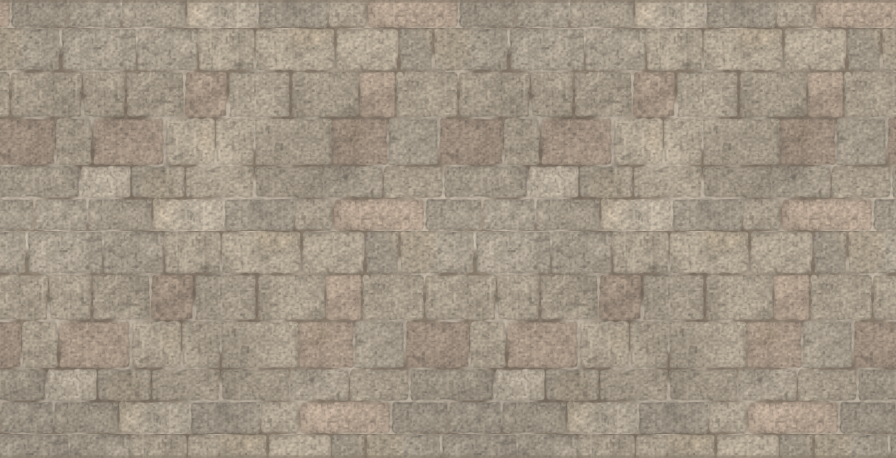
A WebGL 2 fragment shader for this texture:

```glsl
#version 300 es
precision highp float;

uniform vec2 u_resolution;
out vec4 outColor;

// Lengths are in units of one horizontal repeat; two repeats span the canvas.
const float REPEATS_ACROSS = 2.0;
const float BAND_HEIGHT = 0.453;
const float BAND_START = 0.0625;
const float BAND_SHIFT = 0.0755;
const float COURSE_EDGE[6] = float[6](0.0, 0.0964, 0.2005, 0.3073, 0.3802, 0.453);
const float STONE_COUNT[5] = float[5](7.0, 8.0, 8.0, 7.0, 7.0);

const vec3 BEIGE = vec3(0.632, 0.590, 0.527);
const vec3 GREY = vec3(0.598, 0.562, 0.508);
const vec3 PINK = vec3(0.628, 0.560, 0.498);
const vec3 PALE = vec3(0.675, 0.634, 0.572);
const vec3 OCHRE = vec3(0.680, 0.605, 0.495);
const vec3 MORTAR_LIGHT = vec3(0.720, 0.680, 0.622);
const vec3 MORTAR_DARK = vec3(0.470, 0.420, 0.365);
const vec3 BORDER = vec3(0.510, 0.460, 0.400);

float hash(vec2 p) {
    return fract(sin(dot(p, vec2(127.1, 311.7))) * 43758.5453);
}

// Value noise that wraps after one unit in x
float noise(vec2 p, float frequency) {
    vec2 cell = floor(p * frequency);
    vec2 f = fract(p * frequency);
    f = f * f * (3.0 - 2.0 * f);
    float x0 = mod(cell.x, frequency);
    float x1 = mod(cell.x + 1.0, frequency);
    float y1 = cell.y + 1.0;
    return mix(mix(hash(vec2(x0, cell.y)), hash(vec2(x1, cell.y)), f.x),
               mix(hash(vec2(x0, y1)), hash(vec2(x1, y1)), f.x), f.y);
}

float fbm(vec2 p, float frequency) {
    float sum = 0.0;
    float weight = 0.4;
    for (int i = 0; i < 4; i++) {
        sum += weight * noise(p + 0.37 * float(i), frequency);
        frequency *= 2.0;
        weight *= 0.7;
    }
    return sum;
}

float roundedBox(vec2 p, vec2 halfSize, float radius) {
    vec2 d = abs(p) - halfSize + radius;
    return length(max(d, 0.0)) + min(max(d.x, d.y), 0.0) - radius;
}

// Position of an upright joint, jittered from even spacing
float jointX(float column, float row, float count) {
    float jitter = hash(vec2(mod(column, count) + 3.0, row * 7.0 + 11.0)) - 0.5;
    return (column + 0.62 * jitter + 0.37 * row) / count;
}

vec3 stoneColor(vec2 id) {
    float kind = hash(id + 17.3);
    vec3 color = mix(BEIGE, GREY, smoothstep(0.35, 0.6, kind));
    color = mix(color, PINK, 0.85 * step(0.70, kind));
    color = mix(color, PALE, step(0.85, kind));
    return color * (0.96 + 0.08 * hash(id + 41.9));
}

float pits(vec2 p) {
    float coarse = smoothstep(0.78, 0.95, noise(p + 2.3, 84.0));
    float fine = smoothstep(0.72, 0.95, noise(p + 5.7, 150.0));
    return max(coarse, 0.8 * fine);
}

void main() {
    float unit = REPEATS_ACROSS / u_resolution.x;
    vec2 p = vec2(gl_FragCoord.x, u_resolution.y - gl_FragCoord.y) * unit;

    // Bands of five courses, each shifted sideways
    float band = floor((p.y - BAND_START) / BAND_HEIGHT);
    vec2 q = vec2(p.x + BAND_SHIFT * band, p.y - BAND_START - BAND_HEIGHT * band);
    int course = 0;
    for (int i = 1; i < 5; i++) course += int(q.y >= COURSE_EDGE[i]);

    // Stone holding this point
    float row = float(course);
    float count = STONE_COUNT[course];
    float column = floor(q.x * count - 0.37 * row);
    if (q.x < jointX(column, row, count)) column -= 1.0;
    else if (q.x >= jointX(column + 1.0, row, count)) column += 1.0;
    vec2 low = vec2(jointX(column, row, count), COURSE_EDGE[course]);
    vec2 high = vec2(jointX(column + 1.0, row, count), COURSE_EDGE[course + 1]);
    vec2 id = vec2(mod(column, count), row);

    // Worn outline
    float wobble = 0.003 * (noise(q, 28.0) - 0.5) + 0.004 * (noise(q, 80.0) - 0.5);
    float edge = roundedBox(q - 0.5 * (low + high), 0.5 * (high - low), 0.009) + wobble;
    float stoneMask = 1.0 - smoothstep(-unit, unit, edge + 0.0022);

    // Rough, pitted face lit from the upper left
    float grain = fbm(q, 24.0);
    float slope = grain - fbm(q - vec2(0.003, 0.004), 24.0);
    vec3 stone = stoneColor(id);
    float ochre = smoothstep(0.62, 0.85, noise(q + 9.1, 9.0)) * step(0.6, hash(id + 5.5));
    stone = mix(stone, OCHRE, 0.25 * ochre);
    stone *= 1.0 + 0.26 * (grain - 0.5) + 0.32 * slope;
    stone *= 1.0 - 0.14 * pits(q);
    stone *= 1.015 + 0.18 * (noise(q + 7.7, 200.0) - 0.5);
    stone *= 1.0 - 0.07 * smoothstep(-0.010, -0.002, edge);

    // Mortar, pale in places and shadowed in others
    float pale = smoothstep(0.35, 0.75, noise(q + 3.7, 18.0));
    vec3 mortar = mix(MORTAR_DARK, MORTAR_LIGHT, 0.1 + 0.75 * pale);
    mortar *= 0.9 + 0.2 * noise(q, 128.0);

    // Broad weathering and the dull strips at top and bottom
    vec3 color = mix(mortar, stone, stoneMask);
    color *= 1.02 + 0.14 * (noise(p + 1.9, 5.0) - 0.5);
    float toBorder = min(p.y, u_resolution.y * unit - p.y);
    float strip = 1.0 - smoothstep(0.006 - unit, 0.006 + unit, toBorder);
    outColor = vec4(mix(color, BORDER, 0.5 * strip), 1.0);
}
```
